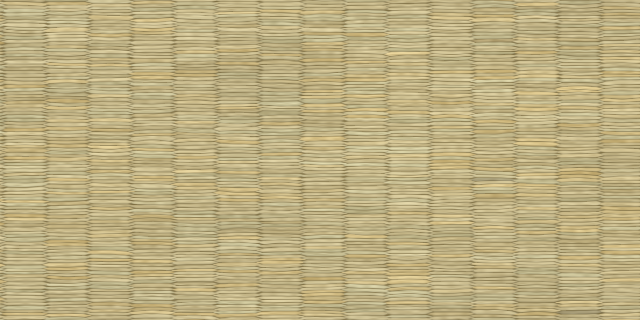
Give the GLSL for this texture, as a Shadertoy shader.

```glsl
// Woven rush mat: fifteen columns of thin horizontal straws, staggered by half a
// straw from column to column. Straws taper and interlock at the seams; hashed
// tones, fibre noise and uneven gaps give the natural variation.

const float COLUMNS = 15.0;
const float ROWS = 94.0;
const float SEAM_SHIFT = 0.92;

const vec3 GAP_DARK = vec3(0.49, 0.43, 0.26);
const vec3 GAP_SOFT = vec3(0.67, 0.61, 0.43);
const vec3 STRAW_DARK = vec3(0.68, 0.62, 0.44);
const vec3 STRAW_LIGHT = vec3(0.87, 0.82, 0.645);
const vec3 OCHRE_SHIFT = vec3(0.03, 0.0, -0.045);
const vec3 GREEN_SHIFT = vec3(-0.02, 0.003, 0.015);

float hash(vec2 p) {
    vec3 q = fract(p.xyx * 0.1031);
    q += dot(q, q.yzx + 33.33);
    return fract((q.x + q.y) * q.z);
}

float noise(vec2 p) {
    vec2 cell = floor(p);
    vec2 f = fract(p);
    f = f * f * (3.0 - 2.0 * f);
    float low = mix(hash(cell), hash(cell + vec2(1.0, 0.0)), f.x);
    float high = mix(hash(cell + vec2(0.0, 1.0)), hash(cell + vec2(1.0, 1.0)), f.x);
    return mix(low, high, f.y);
}

// Colour of one straw, varied by its row and column.
vec3 strawColor(float row, float column, vec2 weave) {
    float own = hash(vec2(row + 11.0, column + 31.0));
    float shared = hash(vec2(row + 71.0, floor(column / 3.0) + 5.0));
    float fibre = noise(vec2(weave.x * 6.0, weave.y * 2.5));
    float band = noise(vec2(weave.x * 0.4, weave.y * 0.17));
    float tone = 0.32 * own + 0.15 * shared + 0.38 * fibre + 0.15 * band;
    vec3 color = mix(STRAW_DARK, STRAW_LIGHT, clamp(1.3 * tone - 0.15, 0.0, 1.0));

    float hue = hash(vec2(row + 3.0, column + 57.0));
    color += OCHRE_SHIFT * smoothstep(0.65, 1.0, hue);
    color += GREEN_SHIFT * smoothstep(0.4, 0.0, hue);
    float flaw = step(0.998, hash(vec2(row + 19.0, column + 83.0)));
    return color * (1.0 - 0.18 * flaw);
}

// Straw of a given column: colour in rgb, coverage in alpha.
vec4 straw(vec2 weave, float column, float blur) {
    float fromCentre = abs(weave.x - column - 0.5);
    float swell = 0.5 * noise(vec2(column * 7.0 + 2.0, weave.y * 0.65));
    float lean = 0.45 * (noise(vec2(weave.x * 2.0, weave.y * 0.4)) - 0.5);
    float y = weave.y + 0.5 * mod(column, 2.0) + swell + lean;
    float row = floor(y);
    float across = fract(y) - 0.5;

    float taper = smoothstep(0.38, 0.58, fromCentre);
    float width = 0.45 + 0.08 * (hash(vec2(row, column + 9.0)) - 0.5);
    float halfWidth = mix(width, 0.1, taper);
    float cover = 1.0 - smoothstep(halfWidth - blur, halfWidth + blur, abs(across));
    cover *= 1.0 - smoothstep(0.53, 0.59, fromCentre);

    // Rounded body, lit from slightly above.
    float bend = clamp(across / halfWidth, -1.0, 1.0);
    float light = 1.03 - 0.12 * bend * bend + 0.03 * bend - 0.06 * taper;
    return vec4(strawColor(row, column, weave) * light, cover);
}

void mainImage(out vec4 fragColor, in vec2 fragCoord) {
    vec2 uv = fragCoord / iResolution.xy;
    vec2 weave = uv * vec2(COLUMNS, ROWS);
    weave.x += SEAM_SHIFT;
    // Seams wander slightly from straw to straw.
    weave.x += 0.07 * (noise(vec2(weave.x * 0.5, weave.y * 0.9)) - 0.5);

    float column = floor(weave.x);
    float neighbour = column + (fract(weave.x) < 0.5 ? -1.0 : 1.0);
    float blur = 0.6 * ROWS / iResolution.y;

    // Gaps deepen toward the seams and fade in places between them.
    float seam = smoothstep(0.3, 0.5, abs(fract(weave.x) - 0.5));
    float softness = noise(vec2(weave.x * 2.5, weave.y * 0.8 + 40.0));
    vec3 color = mix(GAP_DARK, GAP_SOFT, softness * (1.0 - 0.6 * seam));

    // Neighbouring tips show between the straws of this column.
    vec4 under = straw(weave, neighbour, blur);
    vec4 over = straw(weave, column, blur);
    color = mix(color, under.rgb, under.a);
    color = mix(color, over.rgb, over.a);

    // Slow unevenness over the whole mat.
    color *= 0.98 + 0.04 * noise(uv * vec2(5.0, 4.0) + 13.0);
    fragColor = vec4(clamp(color, 0.0, 1.0), 1.0);
}
```
